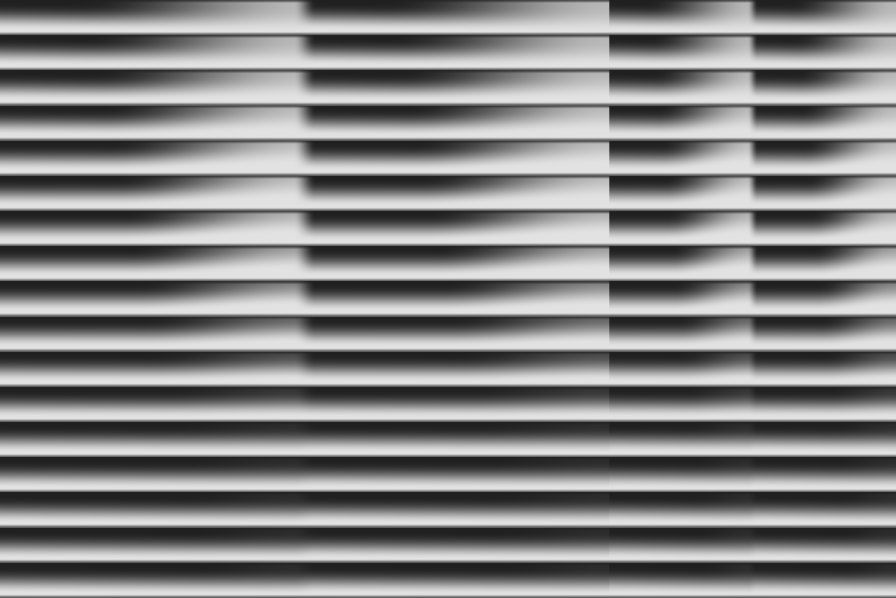
Give the GLSL for this pattern, as a Shadertoy shader.

```glsl
// Horizontal metallic slats in two panels, each with two softly fading columns.
#define ROWS 17.0
#define SPLIT 0.68
#define SEAM_SOFTNESS 0.036
#define DARK 0.125
#define LIGHT 0.885
#define SHADE_TOP 0.02
#define SHADE_BOTTOM 0.84
#define FADE_TOP 0.78
#define FADE_BOTTOM 0.06
#define CREASE_DEPTH 0.7

// Lightness inside one slat: u runs along it, v down it, q is its height rank.
float slatLight(float u, float v, float q) {
    u = clamp(u, 0.0, 1.0);
    float upper = 1.0 - smoothstep(0.0, 0.4, q);
    float middle = smoothstep(0.0, 0.3, q) * (1.0 - smoothstep(0.4, 0.75, q));
    float lower = smoothstep(0.45, 1.0, q);
    float ramp = smoothstep(mix(0.25, 0.65, q), 1.0, u);

    // The shadow's lower edge slopes, and curls upward in the middle rows.
    float shift = 0.2 * middle * ramp - 0.08 * upper * u;
    shift -= lower * (0.03 + 0.04 * u);
    float body = pow(smoothstep(SHADE_TOP, SHADE_BOTTOM, v + shift), 1.5);

    // Light spills in from the end of the column.
    float spill = ramp * mix(FADE_TOP, FADE_BOTTOM, smoothstep(0.3, 0.75, q));
    return 1.0 - (1.0 - body) * (1.0 - spill);
}

// Two columns blended across a soft seam; p runs from 0 to 2.
float panelLight(float p, float v, float q) {
    float seam = smoothstep(1.0 - SEAM_SOFTNESS, 1.0 + SEAM_SOFTNESS, p);
    return mix(slatLight(p, v, q), slatLight(p - 1.0, v, q), seam);
}

void mainImage(out vec4 fragColor, in vec2 fragCoord) {
    vec2 uv = fragCoord / iResolution.xy;
    float y = (1.0 - uv.y) * ROWS;
    float v = fract(y);
    float q = (floor(y) + 0.5) / ROWS;

    // Wide and narrow panels meet at a crisp edge.
    float wide = panelLight(2.0 * uv.x / SPLIT, v, q);
    float narrow = panelLight(2.0 * (uv.x - SPLIT) / (1.0 - SPLIT), v, q);
    float side = clamp((uv.x - SPLIT) * iResolution.x + 0.5, 0.0, 1.0);
    float light = mix(wide, narrow, side);

    // Soft dark crease between neighbouring slats.
    float crease = smoothstep(0.89, 1.0, v) + 1.0 - smoothstep(0.0, 0.1, v);
    light *= 1.0 - CREASE_DEPTH * crease;

    fragColor = vec4(vec3(mix(DARK, LIGHT, light)), 1.0);
}
```
